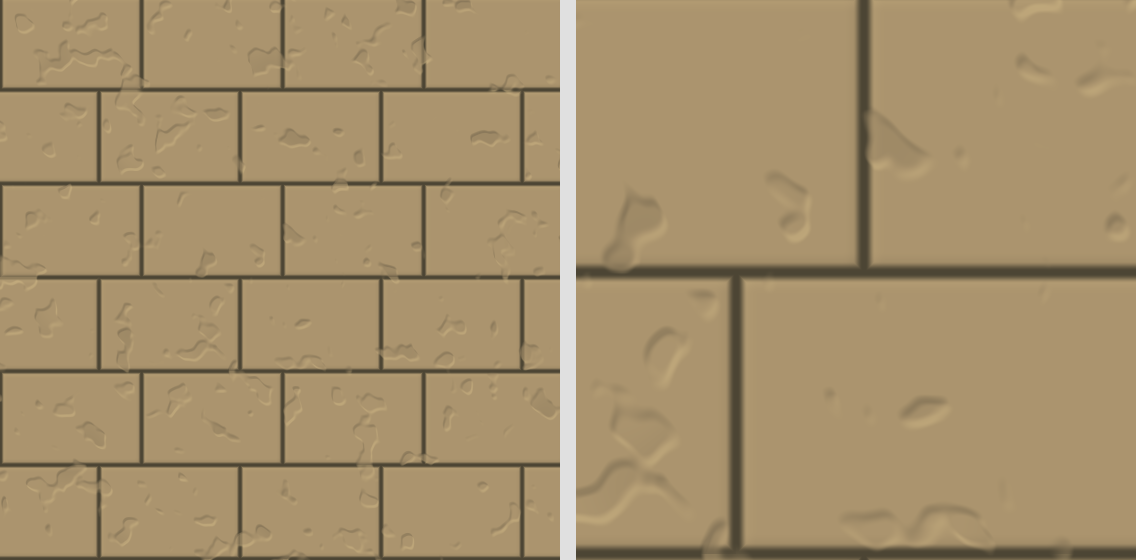
Left: the whole. Right: its middle third, enlarged.
Give the GLSL for this texture, as a WebGL 2 fragment shader.

```glsl
#version 300 es
precision highp float;

uniform vec2 u_resolution;
out vec4 outColor;

// Brick layout, in canvas units
const vec2 BRICK_COUNT = vec2(3.97, 5.97);
const vec2 WALL_ORIGIN = vec2(0.001, 0.002);
const float ROW_SHIFT = 0.698;
const float JOINT_CORE = 0.0010;
const float JOINT_HALF = 0.0066;
const float BEVEL_WIDTH = 0.013;

// Chipped areas
const float CHIP_FREQ = 21.0;
const float RAGGED_FREQ = 47.0;
const float CLUSTER_FREQ = 6.5;
const float WARP_AMOUNT = 0.009;
const float CHIP_START = 0.31;
const float CHIP_FULL = 0.47;
const float JOINT_FILL = 0.62;
const float RELIEF_STEP = 0.0026;
const vec2 TO_LIGHT = vec2(-0.45, 0.89);

// Colours
const vec3 STONE = vec3(0.672, 0.582, 0.431);
const vec3 STONE_LIT = vec3(0.765, 0.672, 0.490);
const vec3 STONE_SHADE = vec3(0.545, 0.475, 0.355);
const vec3 MORTAR = vec3(0.300, 0.272, 0.205);

vec2 gradientAt(ivec2 cell) {
  uvec2 q = uvec2(cell + 4096);
  uint h = q.x * 1597334677u ^ q.y * 3812015801u;
  h = (h ^ (h >> 15)) * 2246822519u;
  h ^= h >> 13;
  float angle = float(h & 65535u) / 65536.0 * 6.28319;
  return vec2(cos(angle), sin(angle));
}

float gradientNoise(vec2 p) {
  ivec2 i = ivec2(floor(p));
  vec2 f = fract(p);
  vec2 u = f * f * f * (f * (f * 6.0 - 15.0) + 10.0);
  float a = dot(gradientAt(i), f);
  float b = dot(gradientAt(i + ivec2(1, 0)), f - vec2(1, 0));
  float c = dot(gradientAt(i + ivec2(0, 1)), f - vec2(0, 1));
  float d = dot(gradientAt(i + ivec2(1, 1)), f - vec2(1, 1));
  return mix(mix(a, b, u.x), mix(c, d, u.x), u.y);
}

// Position inside a brick, 0 to 1 on both axes
vec2 brickCell(vec2 p) {
  vec2 g = (p - WALL_ORIGIN) * BRICK_COUNT;
  g.x -= ROW_SHIFT * mod(floor(g.y) + 1.0, 2.0);
  return fract(g);
}

// Depth of the worn dents, 0 on the face and 1 on the dent floor
float chipDepth(vec2 p) {
  vec2 warp = vec2(gradientNoise(p * 31.0 + 7.3), gradientNoise(p * 31.0 + 83.1));
  vec2 q = p + WARP_AMOUNT * warp;
  float n = gradientNoise(q * CHIP_FREQ + 13.7)
          + 0.45 * gradientNoise(q * RAGGED_FREQ + 51.2)
          + 0.60 * gradientNoise(p * CLUSTER_FREQ + 29.4);
  return smoothstep(CHIP_START, CHIP_FULL, n);
}

void main() {
  vec2 p = gl_FragCoord.xy / u_resolution;

  // Distance to the nearest joint
  vec2 cell = brickCell(p);
  vec2 edge = min(cell, 1.0 - cell) / BRICK_COUNT;
  float joint = 1.0 - smoothstep(JOINT_CORE, JOINT_HALF, min(edge.x, edge.y));

  // Relief of the dents under a light from the upper left
  float depth = chipDepth(p);
  vec2 stepToLight = TO_LIGHT * RELIEF_STEP;
  float relief = chipDepth(p + stepToLight) - chipDepth(p - stepToLight);

  // Faint bevel: lit top and left, shaded bottom and right
  vec2 nearLow = 1.0 - smoothstep(0.0, BEVEL_WIDTH, cell / BRICK_COUNT);
  vec2 nearHigh = 1.0 - smoothstep(0.0, BEVEL_WIDTH, (1.0 - cell) / BRICK_COUNT);
  float bevel = 0.5 * (nearHigh.y - nearLow.y) + 0.3 * (nearLow.x - nearHigh.x);

  // Stained dent floors, then light and shade
  float stain = smoothstep(-0.2, 0.4, gradientNoise(p * 9.0 + 61.8));
  float light = 0.75 * relief + bevel - 0.42 * depth * stain;
  vec3 color = mix(STONE, STONE_LIT, clamp(light, 0.0, 1.0));
  color = mix(color, STONE_SHADE, clamp(-light, 0.0, 1.0));

  // Joints, partly filled where the wall is worn
  color = mix(color, MORTAR, joint * (1.0 - JOINT_FILL * depth));
  outColor = vec4(color, 1.0);
}
```
